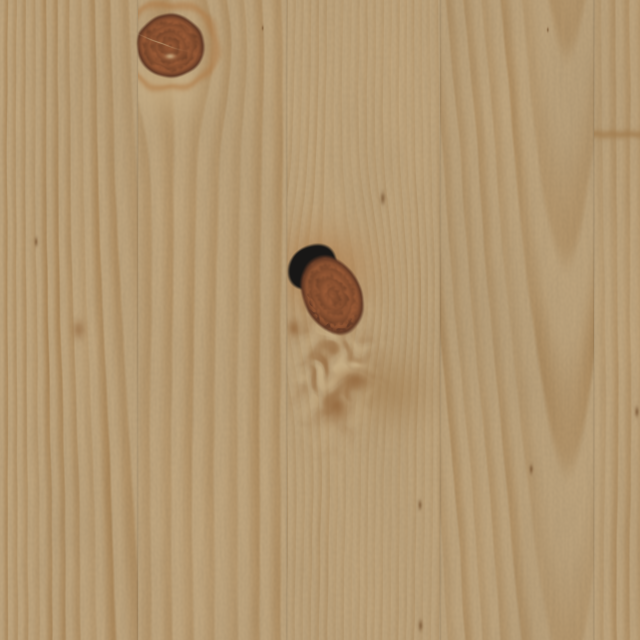
Give the GLSL for this texture, as a Shadertoy shader.

```glsl
const vec3 EARLYWOOD = vec3(0.728, 0.628, 0.477);
const vec3 LATEWOOD  = vec3(0.630, 0.480, 0.295);
const vec3 PALE      = vec3(0.800, 0.705, 0.540);
const vec3 RESIN     = vec3(0.570, 0.390, 0.220);
const vec3 HALO      = vec3(0.680, 0.460, 0.250);
const vec3 KNOT      = vec3(0.530, 0.310, 0.185);
const vec3 KNOT_RIM  = vec3(0.330, 0.190, 0.130);
const vec3 HOLE      = vec3(0.095, 0.090, 0.085);

// Per board, left to right
const float SEAM[4]     = float[](0.215, 0.448, 0.688, 0.928);
const float SPACING[5]  = float[](0.0145, 0.034, 0.0125, 0.026, 0.021);
const float STRENGTH[5] = float[](0.72, 0.66, 0.36, 0.58, 0.55);

const vec2 TOP_KNOT  = vec2(0.266, 0.928);
const vec2 MAIN_KNOT = vec2(0.519, 0.539);
const vec2 ARCH_TIP  = vec2(0.885, 0.285);
const float ARCH_ROUND = 0.06;
const float ARCH_TAPER = 0.08;
const float JOINT_Y = 0.79;
const float EDGE = 0.003;
const int FLECKS = 9;

float hash(vec2 p) {
    vec3 q = fract(p.xyx * 0.1031);
    q += dot(q, q.yzx + 33.33);
    return fract((q.x + q.y) * q.z);
}

vec2 gradient(vec2 cell) {
    float a = 6.2832 * hash(cell);
    return vec2(cos(a), sin(a));
}

float gnoise(vec2 p) {
    vec2 i = floor(p), f = fract(p);
    vec2 u = f * f * f * (f * (f * 6.0 - 15.0) + 10.0);
    vec2 e = vec2(1.0, 0.0);
    return mix(mix(dot(gradient(i), f), dot(gradient(i + e), f - e), u.x),
               mix(dot(gradient(i + e.yx), f - e.yx), dot(gradient(i + 1.0), f - 1.0), u.x), u.y);
}

float blob(vec2 p, vec2 center, vec2 size) {
    vec2 q = (p - center) / size;
    return exp(-dot(q, q));
}

// Approximate signed distance to a tilted ellipse
float ellipse(vec2 p, vec2 center, vec2 radii, float tilt) {
    float c = cos(tilt), s = sin(tilt);
    vec2 q = mat2(c, -s, s, c) * (p - center);
    return (length(q / radii) - 1.0) * min(radii.x, radii.y);
}

float fill(float d) { return 1.0 - smoothstep(-EDGE, EDGE, d); }

float line(float d, float width) { return exp(-d * d / (width * width)); }

// Growth rings: slow darkening, then a quick return to pale wood
float rings(vec2 p, int board) {
    float id = float(board);
    float x = p.x + 0.008 * gnoise(vec2(p.x * 7.0 + id * 9.0, p.y * 2.2))
                  + 0.0016 * gnoise(vec2(p.x * 25.0, p.y * 11.0 + id * 5.0));
    if (board == 0) x += 0.022 * p.y * p.x / 0.2 - 1.6 * x * x;
    if (board == 1) x -= (p.x - TOP_KNOT.x) * 0.75 * blob(p, TOP_KNOT, vec2(0.09, 0.12));
    if (board == 2) x -= (p.x - MAIN_KNOT.x) * 0.7 * blob(p, MAIN_KNOT, vec2(0.09, 0.15));
    if (board == 3) x = length(vec2(x - ARCH_TIP.x, ARCH_ROUND)) - ARCH_ROUND
                      - ARCH_TAPER * (p.y - ARCH_TIP.y) + 0.85 * SPACING[3];
    float phase = x / SPACING[board];
    float f = fract(phase);
    float vary = mix(0.45, 1.0, hash(vec2(floor(phase) + 40.0, id * 17.0 + 3.0)));
    float fade = 0.85 + 0.5 * gnoise(vec2(p.x * 14.0, p.y * 3.0 + id * 4.0));
    return smoothstep(0.2, 0.82, f) * (1.0 - smoothstep(0.82, 1.0, f)) * vary * fade * STRENGTH[board];
}

vec3 drawKnot(vec3 col, vec2 p, float d, float clip) {
    float n = gnoise(p * vec2(50.0, 65.0)) + 0.5 * gnoise(p * 150.0);
    vec3 face = KNOT * (1.0 + 0.14 * n + 0.05 * sin(d * 550.0 + 3.0 * n));
    face = mix(face, KNOT_RIM, 0.75 * line(d, 0.005));
    return mix(col, face, fill(d) * clip);
}

void mainImage(out vec4 fragColor, in vec2 fragCoord) {
    vec2 p = fragCoord / iResolution.xy;
    int board = 0;
    float seam = 0.0;
    for (int i = 0; i < 4; i++) {
        if (p.x > SEAM[i]) board = i + 1;
        seam += line(p.x - SEAM[i], 0.0016);
    }

    // Wood base, rings and fibres
    vec3 col = mix(EARLYWOOD, LATEWOOD, rings(p, board));
    col *= 1.0 - 0.012 * float(board == 3) + 0.03 * gnoise(p * vec2(9.0, 3.0));
    col *= 1.0 + 0.022 * gnoise(p * vec2(190.0, 14.0)) + 0.022 * gnoise(p * vec2(220.0, 150.0));
    col *= 1.0 - 0.07 * seam;
    col = mix(col, LATEWOOD, 0.65 * float(board == 4) * line(p.y - JOINT_Y - 0.004 * gnoise(p * 40.0), 0.007));

    // Small flecks along the grain
    for (int i = 0; i < FLECKS; i++) {
        float k = float(i);
        vec2 c = vec2(hash(vec2(k, 7.3)), hash(vec2(k, 21.7)));
        float size = mix(0.5, 1.3, hash(vec2(k, 44.1)));
        col = mix(col, RESIN * 0.8, 0.65 * blob(p, c, size * vec2(0.003, 0.007)));
    }
    col = mix(col, RESIN, 0.55 * blob(p, vec2(0.123, 0.485), vec2(0.009, 0.014)));

    // Top knot with pale surround and a crack
    float wobble = gnoise(p * 28.0);
    float inBoard1 = float(board == 1);
    float top = ellipse(p, TOP_KNOT, vec2(0.053, 0.049), 0.0) + 0.003 * wobble;
    col = mix(col, PALE, 0.6 * inBoard1 * blob(p, TOP_KNOT - vec2(0.01, 0.06), vec2(0.06, 0.05)));
    col = mix(col, HALO, 0.5 * inBoard1 * line(top - 0.018 - 0.012 * wobble, 0.006));
    col = drawKnot(col, p, top, smoothstep(-EDGE, EDGE, p.x - SEAM[0]));
    vec2 q = p - TOP_KNOT;
    float crack = line(q.y + 0.35 * q.x + 0.004 * wobble, 0.0014) * blob(q, vec2(-0.02, 0.0), vec2(0.027));
    col = mix(col, PALE, 0.5 * crack + 0.75 * blob(q, vec2(0.0, -0.016), vec2(0.007, 0.004)));

    // Stained, resinous wood around and below the main knot
    float inBoard2 = smoothstep(-EDGE, EDGE, p.x - SEAM[1]);
    float main = ellipse(p, MAIN_KNOT, vec2(0.045, 0.063), 0.42) + 0.0015 * wobble;
    float stain = inBoard2 * blob(p, vec2(0.522, 0.425), vec2(0.052, 0.08));
    float swirl = gnoise(p * vec2(36.0, 30.0) + 1.3 * gnoise(p * 24.0));
    col = mix(col, LATEWOOD, 0.5 * blob(p, vec2(0.61, 0.39), vec2(0.055, 0.05)));
    col = mix(col, HALO, 0.6 * inBoard2 * blob(p, vec2(0.505, 0.575), vec2(0.065, 0.06)));
    col = mix(col, RESIN, 0.75 * stain * smoothstep(-0.05, 0.45, swirl));
    col = mix(col, PALE, 0.8 * stain * smoothstep(0.0, 0.35, -swirl));
    col = mix(col, RESIN, 0.6 * blob(p, vec2(0.553, 0.408), vec2(0.025, 0.014)));
    col = mix(col, RESIN, 0.75 * blob(p, vec2(0.526, 0.362) + 0.008 * wobble, vec2(0.018, 0.022)));
    col = mix(col, PALE, 0.8 * blob(p, vec2(0.555, 0.429) - 0.008 * wobble, vec2(0.014, 0.006)));
    col = mix(col, RESIN, 0.7 * inBoard2 * blob(p, vec2(0.459, 0.487), vec2(0.009, 0.013)));

    // Dark hole behind the main knot
    float hole = ellipse(p, vec2(0.489, 0.582), vec2(0.039, 0.034), 0.55) + 0.004 * wobble;
    col = mix(col, HOLE, fill(hole) * inBoard2);
    col = drawKnot(col, p, main, 1.0);
    float bark = line(main + 0.007, 0.004) * smoothstep(0.0, 0.04, MAIN_KNOT.y - p.y - 0.5 * (p.x - MAIN_KNOT.x));
    col = mix(col, KNOT_RIM, 0.7 * bark * smoothstep(-0.1, 0.25, gnoise(p * 120.0)));

    fragColor = vec4(col, 1.0);
}
```
